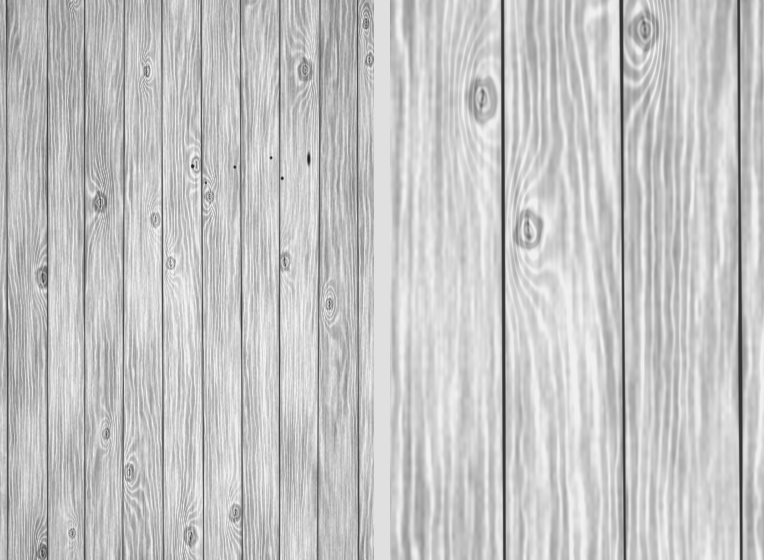
Left: the whole. Right: its middle third, enlarged.
Reproduce this texture procedurally as a Shadertoy shader.

```glsl
#define PITCH 0.1042
#define FIRST_GAP 0.0195
#define GAP_HALF 0.0013
#define RINGS 9.0
#define RING_WARP 5.5
#define KNOT_CELL 0.46
#define KNOT_CHANCE 0.62
#define PAINT 0.85
#define GAP_TONE 0.2
#define HOLES 6

float hash(vec2 p) {
    vec3 q = fract(p.xyx * vec3(0.1031, 0.1030, 0.0973));
    q += dot(q, q.yzx + 33.33);
    return fract((q.x + q.y) * q.z);
}

float noise(vec2 p) {
    vec2 i = floor(p), f = fract(p);
    f = f * f * (3.0 - 2.0 * f);
    vec2 e = vec2(0.0, 1.0);
    return mix(mix(hash(i), hash(i + e.yx), f.x),
               mix(hash(i + e.xy), hash(i + e.yy), f.x), f.y);
}

float bell(float x) { return exp(-x * x); }

// Returns ring displacement in x, tone change in y
vec2 knots(vec2 local, float id, float rough) {
    vec2 sum = vec2(0.0);
    float row = floor(local.y / KNOT_CELL);
    for (int j = -1; j <= 1; j++) {
        vec2 cell = vec2(id + 40.0, row + float(j) + 9.0);
        if (hash(cell) > KNOT_CHANCE) continue;
        float size = mix(0.007, 0.019, pow(hash(cell + 3.7), 2.0));
        vec2 centre = vec2(PITCH * mix(0.12, 0.9, hash(cell + 7.1)),
                           (row + float(j) + hash(cell + 11.3)) * KNOT_CELL);
        vec2 q = (local - centre) / (size * vec2(1.0, 1.55));
        float d = length(q) + 0.35 * (rough - 0.5);
        float inside = smoothstep(1.15, 0.7, d);
        float side = hash(cell + 5.9) < 0.5 ? -1.0 : 1.0;
        sum.x += side * 4.5 * exp(-dot(q * vec2(0.6, 0.34), q * vec2(0.6, 0.34)));
        sum.y += inside * (0.07 * sin(d * 15.0) - 0.07);
        sum.y -= 0.17 * bell((d - 0.95) / 0.17);
        sum.y += 0.06 * bell((d - 1.4) / 0.25);
        // Crack through the heart
        sum.y -= 0.32 * bell((q.x + 0.3 * (rough - 0.5)) / 0.13) * smoothstep(0.85, 0.3, abs(q.y));
    }
    return sum;
}

// Small dark holes scattered along a band
float holes(vec2 p, float px) {
    float mask = 0.0;
    for (int i = 0; i < HOLES; i++) {
        vec2 seed = vec2(float(i) + 2.0, 71.0);
        vec2 centre = vec2(mix(0.47, 0.86, (float(i) + hash(seed)) / float(HOLES)),
                           1.04 + 0.08 * (hash(seed + 4.0) - 0.5));
        float stretch = i == HOLES - 1 ? 4.0 : 1.2;
        float d = length((p - centre) / vec2(1.0, stretch));
        float r = mix(0.0022, 0.0042, hash(seed + 9.0));
        mask = max(mask, smoothstep(r + px, r - px, d));
    }
    return mask;
}

void mainImage(out vec4 fragColor, in vec2 fragCoord) {
    float px = 1.0 / iResolution.x;
    vec2 p = fragCoord * px;

    // Boards with slightly uneven edges
    float shift = 0.008 * (noise(vec2(p.x * 9.0 + 3.0, p.y * 0.7)) - 0.5);
    float across = (p.x - FIRST_GAP + shift) / PITCH;
    float id = floor(across);
    float u = across - id;
    vec2 local = vec2(u * PITCH, p.y);
    float seed = 31.0 * (id + 3.0);

    // Growth rings bent by slow noise and knots
    float rough = noise(p * vec2(130.0, 70.0));
    vec2 knot = knots(local, id, rough);
    float rings = u * RINGS + knot.x
        + RING_WARP * noise(vec2(u * 1.4 + seed, p.y * 1.9))
        + 0.9 * noise(vec2(u * 5.0 + seed, p.y * 9.0))
        + 0.35 * noise(vec2(u * 14.0 + seed, p.y * 40.0));
    float line = pow(0.5 + 0.5 * sin(6.2832 * rings), 2.0);

    // Worn patches show more grain
    float wear = 0.65 * noise(vec2(u * 1.8 + seed, p.y * 4.0 + 5.0))
               + 0.35 * noise(vec2(u * 7.0 + seed, p.y * 11.0));
    wear = smoothstep(0.25, 0.8, wear);
    float tone = PAINT - 0.1 * wear + mix(0.07, 0.19, wear) * (line - 0.4);

    // Fine fibres and brushed speckle
    tone += 0.13 * (noise(vec2(local.x * 190.0 + seed, p.y * 6.0)) - 0.5);
    tone += 0.13 * (noise(vec2(local.x * 340.0 + seed, p.y * 22.0)) - 0.5);
    tone += 0.06 * (noise(p * vec2(300.0, 150.0)) - 0.5);

    // Board tint, knots and falloff to the borders
    tone += 0.06 * (hash(vec2(id + 8.0, 2.0)) - 0.5) + knot.y;
    vec2 c = (p - vec2(0.5, 0.6)) * vec2(1.0, 0.75);
    tone -= 0.17 * dot(c, c);
    tone = clamp(tone, 0.3, 0.94);

    // Gaps with soft shade beside them
    float d = min(u, 1.0 - u) * PITCH;
    float halfWidth = GAP_HALF * mix(0.6, 1.3, noise(vec2(floor(across + 0.5) * 5.0, p.y * 6.0)));
    tone -= 0.1 * exp(-d / 0.0035);
    tone = mix(tone, GAP_TONE, smoothstep(halfWidth + px, halfWidth - px, d));
    tone = mix(tone, 0.12, holes(p, px));

    fragColor = vec4(vec3(tone), 1.0);
}
```
